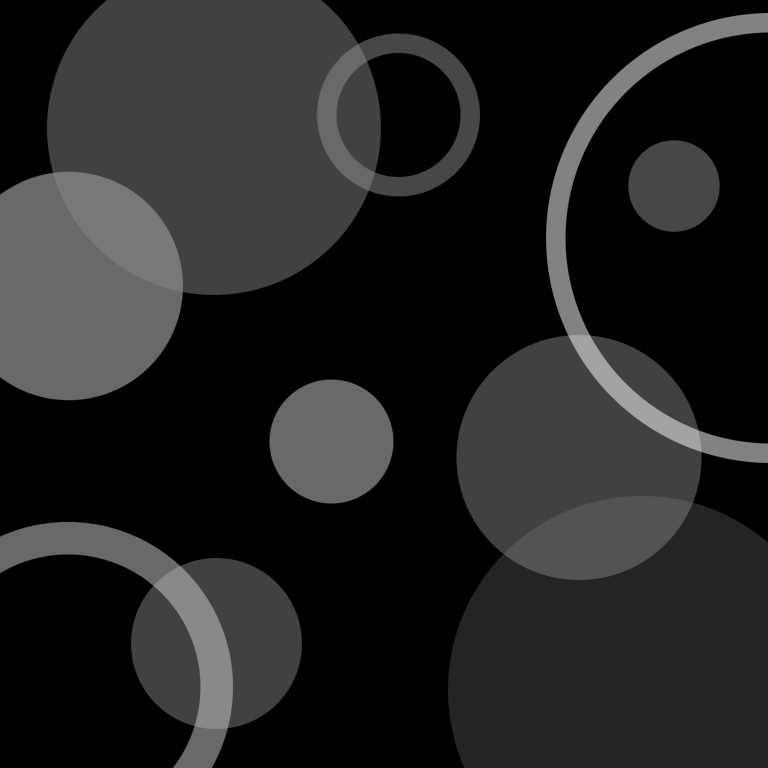
Write a three.js fragment shader that draws this background.

```glsl
// Translucent grey discs and rings overlapping on a black ground.
varying vec2 vUv;

#define EDGE 0.001        // half width of the soft edge
#define TONE_DIM 0.14     // brightness of each layer over black
#define TONE_DARK 0.255
#define TONE_MID 0.28
#define TONE_LIGHT 0.41
#define TONE_BRIGHT 0.51
#define THIN 0.0127       // half widths of the ring bands
#define THICK 0.0212
#define VEIL 0.5          // layer opacities
#define DENSE 0.76

float coverage(float dist) {
  return 1.0 - smoothstep(-EDGE, EDGE, dist);
}

float disc(vec2 center, float radius) {
  return coverage(length(vUv - center) - radius);
}

// The radius runs along the middle of the band.
float ring(vec2 center, float radius, float halfWidth) {
  return coverage(abs(length(vUv - center) - radius) - halfWidth);
}

// Lays a premultiplied tone over the shade beneath it.
float layer(float shade, float mask, float tone, float opacity) {
  return mix(shade, tone + shade * (1.0 - opacity), mask);
}

void main() {
  float shade = 0.0;

  // Upper left: large disc, side disc and small ring
  shade = layer(shade, disc(vec2(0.2786, 0.8333), 0.2174), TONE_DARK, VEIL);
  shade = layer(shade, disc(vec2(0.0895, 0.6276), 0.1487), TONE_LIGHT, DENSE);
  shade = layer(shade, ring(vec2(0.5189, 0.8503), 0.0934, THIN), TONE_MID, VEIL);

  // Lower right: dim disc under a smaller one
  shade = layer(shade, disc(vec2(0.8359, 0.1016), 0.2526), TONE_DIM, VEIL);
  shade = layer(shade, disc(vec2(0.7539, 0.4043), 0.1595), TONE_DARK, VEIL);

  // Upper right: wide thin ring around a small disc
  shade = layer(shade, ring(vec2(1.0040, 0.6901), 0.2803, THIN), TONE_BRIGHT, VEIL);
  shade = layer(shade, disc(vec2(0.8776, 0.7578), 0.0595), TONE_MID, VEIL);

  // Center: lone disc
  shade = layer(shade, disc(vec2(0.4316, 0.4251), 0.0807), TONE_LIGHT, VEIL);

  // Lower left: disc crossed by a thick ring
  shade = layer(shade, disc(vec2(0.2819, 0.1621), 0.1113), TONE_DARK, VEIL);
  shade = layer(shade, ring(vec2(0.0885, 0.1055), 0.1937, THICK), TONE_LIGHT, VEIL);

  gl_FragColor = vec4(vec3(shade), 1.0);
}
```
